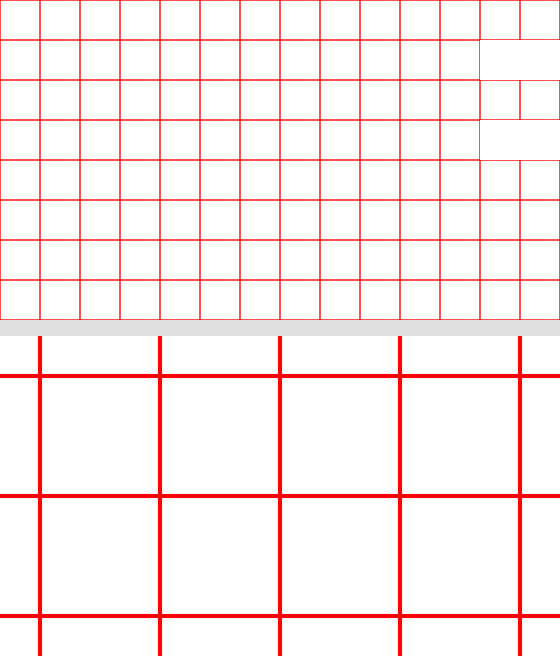
Top, the full canvas; bottom, a detail of the centre.
This pattern is drawn by a Shadertoy shader. Its source:

```glsl
// Share of a pixel-sized box that lies inside a centred square
float boxCoverage(vec2 offset, float halfSize, vec2 pixel) {
    vec2 low = max(offset - 0.5 * pixel, vec2(-halfSize));
    vec2 high = min(offset + 0.5 * pixel, vec2(halfSize));
    vec2 overlap = max(high - low, 0.0) / pixel;
    return overlap.x * overlap.y;
}

// Two gaps at the right end of the second and fourth rows from the top
bool isMissing(vec2 cell) {
    return cell.x > 11.5 && (cell.y == 4.0 || cell.y == 6.0);
}

void mainImage(out vec4 fragColor, in vec2 fragCoord) {
    vec2 pixel = vec2(14.0, 8.0) / iResolution.xy;
    vec2 gridPos = fragCoord * pixel;
    vec2 firstCell = floor(gridPos - 0.5);

    // Each cell draws its own inner border; neighbours join into full lines
    float ink = 0.0;
    for (int i = 0; i < 4; i++) {
        vec2 cell = firstCell + vec2(i & 1, i >> 1);
        if (isMissing(cell)) continue;
        vec2 offset = gridPos - cell - 0.5;
        ink += boxCoverage(offset, 0.5, pixel)
             - boxCoverage(offset, 0.5 - 0.0172, pixel);
    }

    vec3 color = mix(vec3(1.0), vec3(1.0, 0.0, 0.0), clamp(ink, 0.0, 1.0));
    fragColor = vec4(color, 1.0);
}
```
